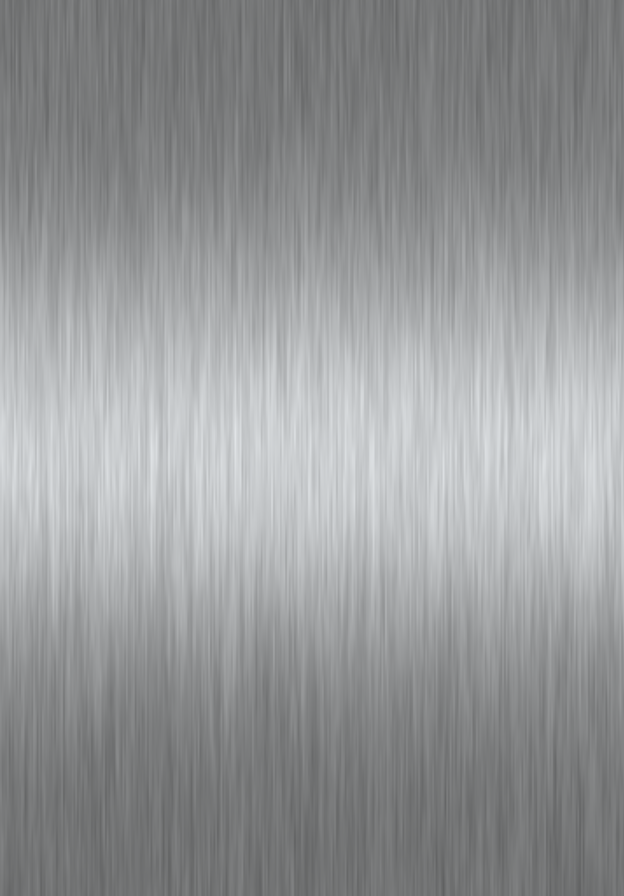
Write a Shadertoy shader that draws this texture.

```glsl
// Vertically brushed steel with a soft horizontal band of reflected light.
// A lopsided Gaussian shades the sheet; layers of stretched column noise
// draw crisp hairlines and slightly roughen the edge of the glow.

const float GLOW_CENTER = 0.492;      // height of the brightest line
const float GLOW_ABOVE = 0.242;       // falloff widths, in canvas heights
const float GLOW_BELOW = 0.222;
const float BASE_LIGHT = 0.446;
const float GLOW_LIGHT = 0.355;
const float GLOW_RAGGED = 0.012;      // vertical shift of the glow per streak
const float GRAIN_DARK = 0.80;        // grain contrast away from the glow
const float GRAIN_BRIGHT = 1.12;      // grain contrast inside the glow
const vec3 SHADE_TINT = vec3(0.992, 1.001, 1.006);
const vec3 GLOW_TINT = vec3(0.987, 1.002, 1.013);

// Each layer: columns per height, streaks per height, strength
const vec3 BROAD = vec3(110.0, 5.0, 0.012);
const vec3 MEDIUM = vec3(256.0, 9.0, 0.032);
const vec3 FINE = vec3(512.0, 13.0, 0.040);
const vec3 FLECK = vec3(512.0, 42.0, 0.018);

float hash(vec2 p) {
    vec3 q = fract(p.xyx * vec3(0.1031, 0.1030, 0.0973));
    q += dot(q, q.yzx + 33.33);
    return fract((q.x + q.y) * q.z);
}

// Noise along one column, offset so that neighbours never line up
float columnNoise(float column, float y, float seed) {
    float t = y + 61.0 * hash(vec2(column, seed));
    float cell = floor(t);
    float blend = smoothstep(0.0, 1.0, t - cell);
    float a = hash(vec2(column + seed * 617.0, cell));
    float b = hash(vec2(column + seed * 617.0, cell + 1.0));
    return 2.0 * mix(a, b, blend) - 1.0;
}

// Streaks blended between column centres, faded when thinner than a pixel
float streaks(vec2 p, vec3 layer, float seed) {
    float x = p.x * layer.x - 0.5;
    float column = floor(x);
    float y = p.y * layer.y;
    float value = mix(columnNoise(column, y, seed),
                      columnNoise(column + 1.0, y, seed),
                      smoothstep(0.0, 1.0, x - column));
    float visible = 1.0 - smoothstep(1.05, 2.2, layer.x / iResolution.y);
    return value * layer.z * visible;
}

float glowProfile(float y) {
    float d = y - GLOW_CENTER;
    d /= d > 0.0 ? GLOW_ABOVE : GLOW_BELOW;
    return exp(-d * d);
}

void mainImage(out vec4 fragColor, in vec2 fragCoord) {
    vec2 p = fragCoord / iResolution.y;

    // Hairlines, from broad to fine
    float broad = streaks(p, BROAD, 1.0);
    float grain = broad + streaks(p, MEDIUM, 2.0)
                + streaks(p, FINE, 3.0) + streaks(p, FLECK, 4.0);

    // Reflected band, shifted slightly by the broad streaks
    float glow = glowProfile(p.y + GLOW_RAGGED * broad / BROAD.z);
    float light = BASE_LIGHT + GLOW_LIGHT * glow;
    light += 0.012 * smoothstep(0.75, 1.0, p.y);

    // Metal colour
    light += grain * mix(GRAIN_DARK, GRAIN_BRIGHT, glow);
    vec3 color = light * mix(SHADE_TINT, GLOW_TINT, glow);
    fragColor = vec4(clamp(color, 0.0, 1.0), 1.0);
}
```
